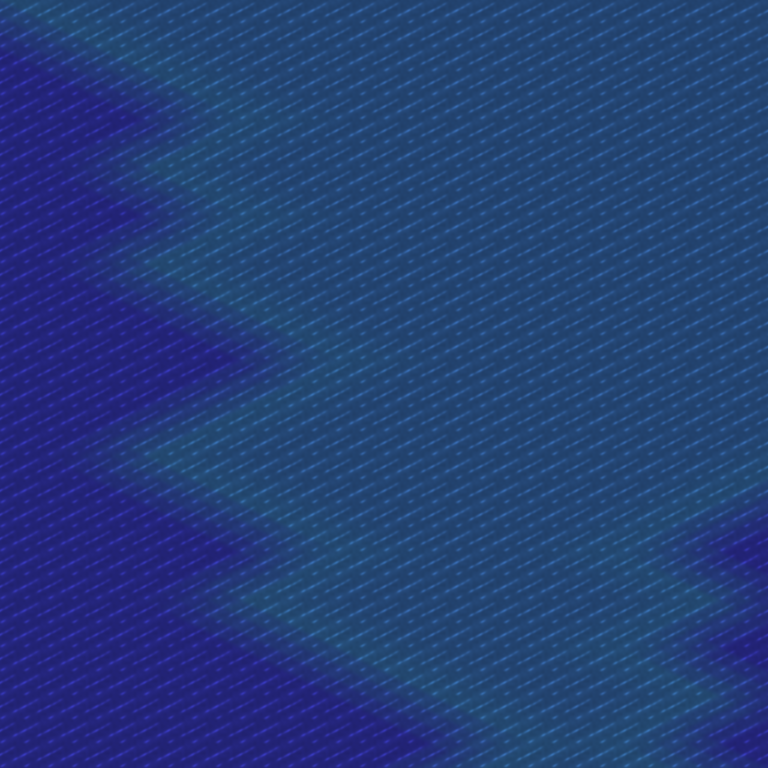
Reproduce this background procedurally as a WebGL 1 fragment shader.

```glsl
precision highp float;
// Teal ground between two zigzag indigo regions, softened in diamond steps.
// The zigzags are unions of 2:1 wedges, averaged over a small diamond of samples.
// A fine repeating tile adds slanted streaks, grain and bright flecks.
uniform vec2 u_resolution;

float hash(vec2 p) {
  vec3 q = fract(vec3(p.xyx) * 0.1031);
  q += dot(q, q.yzx + 33.33);
  return fract((q.x + q.y) * q.z);
}

// Value noise that repeats after a whole number of cells
float tiledNoise(vec2 p, float period) {
  vec2 cell = floor(p);
  vec2 f = fract(p);
  f = f * f * (3.0 - 2.0 * f);
  vec2 a = mod(cell, period);
  vec2 b = mod(cell + 1.0, period);
  return mix(mix(hash(a), hash(vec2(b.x, a.y)), f.x),
             mix(hash(vec2(a.x, b.y)), hash(b), f.x), f.y);
}

// Extent of a wedge that points right, with its tip at the given place
float wedge(float y, vec2 tip) {
  return tip.x - abs(y - tip.y);
}

// Horizontal distance to the nearest zigzag, positive on the teal ground
float groundDistance(vec2 p) {
  float left = wedge(p.y, vec2(5.0, 0.5));
  left = max(left, wedge(p.y, vec2(3.0, 4.5)));
  left = max(left, wedge(p.y, vec2(3.0, 8.5)));
  left = max(left, wedge(p.y, vec2(2.0, 11.5)));
  left = max(left, wedge(p.y, vec2(2.0, 13.5)));
  float right = 7.0 + max(abs(mod(p.y + 0.5, 2.0) - 1.0), p.y - 4.5);
  return min(p.x - left, right - p.x);
}

// Share of teal: an average over a diamond, which leaves soft bands
float groundCover(vec2 p) {
  float cover = 0.0;
  for (int i = 0; i < 4; i++) {
    for (int j = 0; j < 4; j++) {
      vec2 s = (vec2(float(i), float(j)) - 1.5) / 6.0;
      vec2 q = p + vec2(s.x + s.y, s.x - s.y);
      cover += smoothstep(-0.09, 0.09, groundDistance(q));
    }
  }
  return cover / 16.0;
}

// Brightness of the repeating tile, around one
float tileLight(vec2 uv) {
  vec2 t = uv * 32.0;
  float light = 0.94 + 0.08 * tiledNoise(t * 8.0, 8.0);

  // Broad slanted streaks
  float slant = t.y - 0.5 * t.x;
  light += 0.035 * cos(6.28318 * slant) + 0.02 * cos(12.56637 * slant);

  // Flecks strung along the streaks
  for (int i = 0; i < 6; i++) {
    float n = float(i);
    float along = fract(n * 0.382 + 0.12);
    vec2 center = vec2(along, 0.5 * along + 0.5 * mod(n, 2.0) + 0.08 * hash(vec2(n, 7.0)));
    vec2 d = fract(t - center + 0.5) - 0.5;
    d.y -= 0.4 * d.x;
    float strength = mix(0.16, 0.6, hash(vec2(n, 3.0)));
    light += strength * exp(-dot(d * d, vec2(90.0, 260.0)));
  }
  return light;
}

void main() {
  vec2 uv = gl_FragCoord.xy / u_resolution;
  vec2 p = uv * vec2(8.0, 16.0);

  // Teal turns a little greener beside the zigzags
  float inland = smoothstep(0.4, 1.8, groundDistance(p));
  vec3 teal = mix(vec3(0.14, 0.29, 0.45), vec3(0.138, 0.268, 0.445), inland);
  vec3 indigo = vec3(0.138, 0.142, 0.475);

  vec3 color = mix(indigo, teal, groundCover(p));
  gl_FragColor = vec4(color * tileLight(uv), 1.0);
}
```
